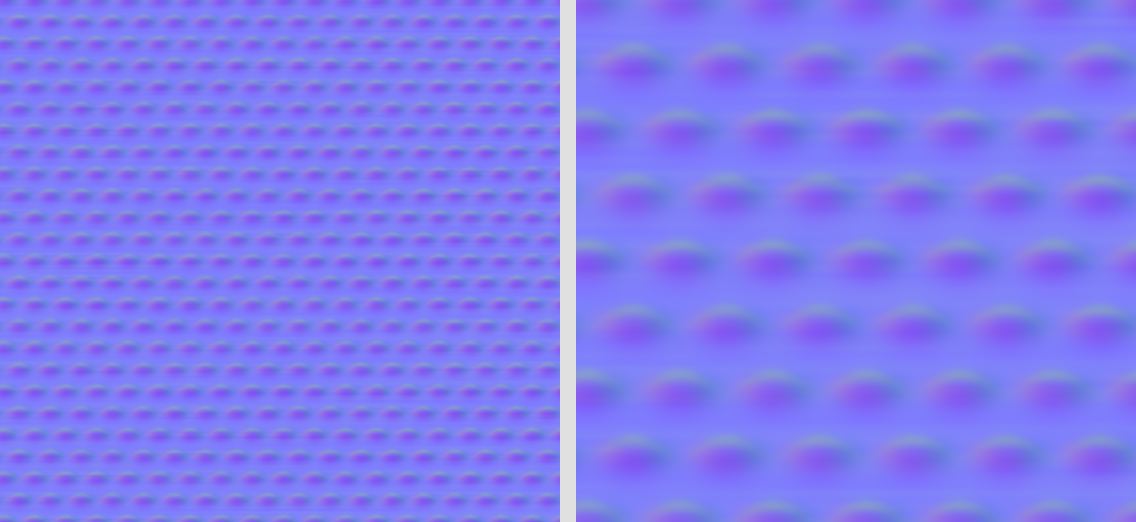
Left, the full canvas; right, a detail of the centre.
A WebGL 1 fragment shader for this texture map:

```glsl
precision highp float;

uniform vec2 u_resolution;

#define GRID vec2(18.0, 24.0)
#define CELL_ASPECT 1.43
#define LATTICE_SHIFT vec2(0.11, -0.07)
#define FLAT_COLOR vec3(0.500, 0.521, 0.980)
#define LOWER_SLOPE vec3(0.012, -0.175, -0.032)
#define UPPER_SLOPE vec3(0.018, 0.105, -0.145)
#define RIGHT_SLOPE vec3(-0.100, 0.008, -0.085)
#define LEFT_SLOPE vec3(0.065, 0.004, -0.050)
#define SKIRT_SLOPE vec3(0.000, -0.034, 0.012)
#define BUMP_VARIATION 0.08
#define STREAK_GRID vec2(6.0, 216.0)
#define STREAK_STRENGTH 0.032

float hash(vec2 p) {
    vec3 q = fract(vec3(p.xyx) * 0.1031);
    q += dot(q, q.yzx + 33.33);
    return fract((q.x + q.y) * q.z);
}

// Value noise that wraps after a whole number of lattice cells
float wrappedNoise(vec2 p, vec2 period) {
    vec2 i = floor(p);
    vec2 f = fract(p);
    f = f * f * (3.0 - 2.0 * f);
    vec2 lo = mod(i, period);
    vec2 hi = mod(i + 1.0, period);
    return mix(mix(hash(lo), hash(vec2(hi.x, lo.y)), f.x),
               mix(hash(vec2(lo.x, hi.y)), hash(hi), f.x), f.y);
}

float blob(vec2 p, vec2 radius) {
    vec2 q = p / radius;
    return exp(-dot(q, q));
}

// Colour offset of one soft bump; p is measured in row heights
vec3 bumpTint(vec2 p) {
    vec2 arch = vec2(p.x, p.y - 0.32 + 0.65 * p.x * p.x);
    vec3 tint = LOWER_SLOPE * blob(p, vec2(0.45, 0.245));
    tint += UPPER_SLOPE * blob(arch, vec2(0.40, 0.105));
    tint += RIGHT_SLOPE * blob(p - vec2(0.40, 0.08), vec2(0.27, 0.22));
    tint += LEFT_SLOPE * blob(p - vec2(-0.38, 0.12), vec2(0.25, 0.20));
    tint += SKIRT_SLOPE * blob(p + vec2(0.0, 0.34), vec2(0.58, 0.22));
    return tint;
}

void main() {
    vec2 uv = gl_FragCoord.xy / u_resolution;
    vec2 lattice = uv * GRID - LATTICE_SHIFT;
    float nearestRow = floor(lattice.y + 0.5);
    vec3 color = FLAT_COLOR;

    // Staggered rows, summed with their neighbours so the falloffs overlap
    for (int j = -1; j <= 1; j++) {
        float row = nearestRow + float(j);
        float stagger = 0.5 * mod(row, 2.0);
        float nearestColumn = floor(lattice.x - stagger + 0.5);
        for (int i = -1; i <= 1; i++) {
            float column = nearestColumn + float(i);
            vec2 offset = lattice - vec2(column + stagger, row);
            offset.x *= CELL_ASPECT;
            float variation = hash(mod(vec2(column, row), GRID)) - 0.5;
            color += bumpTint(offset) * (1.0 + BUMP_VARIATION * variation);
        }
    }

    // Faint horizontal streaks
    float streak = wrappedNoise(uv * STREAK_GRID, STREAK_GRID) - 0.5;
    color += STREAK_STRENGTH * streak * vec3(0.5, 1.0, -0.7);

    gl_FragColor = vec4(clamp(color, 0.0, 1.0), 1.0);
}
```
